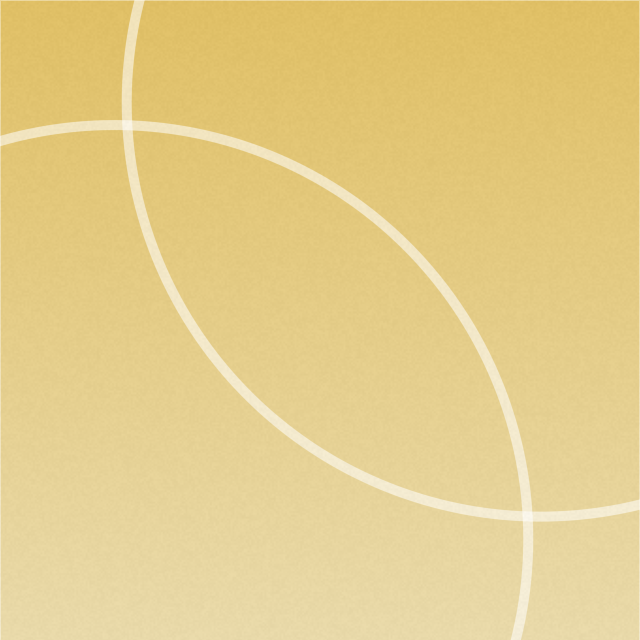
Reproduce this background procedurally as a Shadertoy shader.

```glsl
// Two overlapping pale rings on a grainy golden vertical gradient.
#define TOP_COLOR vec3(0.877, 0.750, 0.395)
#define BOTTOM_COLOR vec3(0.912, 0.852, 0.665)
#define RING_OPACITY 0.55
#define RING_RADIUS 0.647
#define RING_WIDTH 0.0156
#define RING_MIDDLE vec2(0.5117, 0.4987)
#define RING_OFFSET vec2(0.3333, 0.3411)
#define GRAIN_SCALE 340.0
#define GRAIN_STRENGTH 0.022
#define BORDER_WIDTH 0.0013
#define BORDER_OPACITY 0.45

float hash(vec2 p) {
    vec3 q = fract(vec3(p.xyx) * 0.1031);
    q += dot(q, q.yzx + 33.33);
    return fract((q.x + q.y) * q.z);
}

float valueNoise(vec2 p) {
    vec2 cell = floor(p);
    vec2 f = fract(p);
    f = f * f * (3.0 - 2.0 * f);
    float low = mix(hash(cell), hash(cell + vec2(1, 0)), f.x);
    float high = mix(hash(cell + vec2(0, 1)), hash(cell + vec2(1, 1)), f.x);
    return mix(low, high, f.y);
}

// Antialiased coverage of a circular band
float ring(vec2 p, vec2 center, float pixel) {
    float d = abs(length(p - center) - RING_RADIUS) - 0.5 * RING_WIDTH;
    return 1.0 - smoothstep(-0.7 * pixel, 0.7 * pixel, d);
}

void mainImage(out vec4 fragColor, in vec2 fragCoord) {
    vec2 uv = fragCoord / iResolution.xy;
    float pixel = 1.0 / min(iResolution.x, iResolution.y);

    // Gradient
    vec3 color = mix(BOTTOM_COLOR, TOP_COLOR, uv.y);

    // Rings, mirrored about their shared middle; crossings grow brighter
    for (int i = 0; i < 2; i++) {
        float side = 2.0 * float(i) - 1.0;
        vec2 center = RING_MIDDLE + side * RING_OFFSET;
        color = mix(color, vec3(1.0), RING_OPACITY * ring(uv, center, pixel));
    }

    // Thin light border on the left, right and top
    float edge = min(min(uv.x, 1.0 - uv.x), 1.0 - uv.y);
    float border = clamp((BORDER_WIDTH - edge) / pixel + 0.5, 0.0, 1.0);
    color = mix(color, vec3(1.0), BORDER_OPACITY * border);

    // Fine paper grain with faint broader mottling
    float grain = valueNoise(uv * GRAIN_SCALE) - 0.5;
    float mottle = valueNoise(uv * GRAIN_SCALE * 0.4 + 17.0) - 0.5;
    color += GRAIN_STRENGTH * (grain + 0.35 * mottle);

    fragColor = vec4(clamp(color, 0.0, 1.0), 1.0);
}
```
